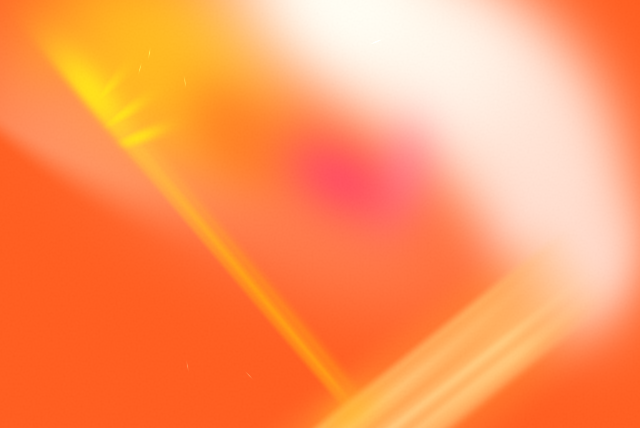
Write a WebGL 1 fragment shader that draws this background.

```glsl
precision highp float;

uniform vec2 u_resolution;

const vec3 EMBER = vec3(1.0, 0.37, 0.13);
const vec3 CORAL = vec3(1.0, 0.49, 0.31);
const vec3 PEACH = vec3(1.0, 0.57, 0.39);
const vec3 AMBER = vec3(1.0, 0.73, 0.13);
const vec3 YELLOW = vec3(1.0, 0.90, 0.10);
const vec3 ROSE = vec3(1.0, 0.30, 0.40);
const vec3 ORCHID = vec3(1.0, 0.50, 0.62);
const vec3 IVORY = vec3(1.0, 0.99, 0.95);
const vec3 BLUSH = vec3(1.0, 0.86, 0.80);
const vec3 HONEY = vec3(1.0, 0.76, 0.45);

vec2 hash2(vec2 cell) {
  vec2 h = vec2(dot(cell, vec2(127.1, 311.7)), dot(cell, vec2(269.5, 183.3)));
  return fract(sin(h) * 43758.55);
}

float cornerSlope(vec2 cell, vec2 offset) {
  return dot(hash2(cell) * 2.0 - 1.0, offset);
}

float gradientNoise(vec2 p) {
  vec2 i = floor(p), f = fract(p);
  vec2 w = f * f * f * (f * (f * 6.0 - 15.0) + 10.0);
  vec2 e = vec2(1.0, 0.0);
  float low = mix(cornerSlope(i, f), cornerSlope(i + e.xy, f - e.xy), w.x);
  float high = mix(cornerSlope(i + e.yx, f - e.yx), cornerSlope(i + e.xx, f - e.xx), w.x);
  return mix(low, high, w.y);
}

// Coordinates along and across a direction
vec2 toAxis(vec2 p, vec2 origin, float angle) {
  vec2 d = p - origin, axis = vec2(cos(angle), sin(angle));
  return vec2(dot(d, axis), dot(d, vec2(-axis.y, axis.x)));
}

// Rotated elliptical glow; a larger hardness flattens its core
float glow(vec2 p, vec2 center, vec2 radii, float angle, float hardness) {
  vec2 q = toAxis(p, center, angle) / radii;
  return exp(-pow(dot(q, q) + 1e-5, hardness));
}

float band(float x, float start, float end, float softStart, float softEnd) {
  return smoothstep(start - softStart, start + softStart, x)
       * (1.0 - smoothstep(end - softEnd, end + softEnd, x));
}

// Peach haze on the left with a curved lower rim
float leftHaze(vec2 p) {
  float rim = 0.68 - 0.85 * p.x + 0.5 * p.x * p.x;
  float veil = smoothstep(-0.02, 0.05 + 0.25 * p.x, p.y - rim);
  return veil * glow(p, vec2(0.20, 0.62), vec2(0.38, 0.25), -0.6, 1.3);
}

// Pale arc made of overlapping glows
float paleArc(vec2 p) {
  float gap = 1.0 - glow(p, vec2(0.82, 0.99), vec2(0.37, 0.24), -0.6, 1.5);
  gap *= 1.0 - glow(p, vec2(1.12, 0.80), vec2(0.36, 0.24), -0.75, 1.5);
  gap *= 1.0 - glow(p, vec2(1.29, 0.56), vec2(0.32, 0.19), -1.2, 1.5);
  gap *= 1.0 - 0.9 * glow(p, vec2(1.34, 0.36), vec2(0.18, 0.13), 0.9, 1.4);
  return 1.0 - gap;
}

// Yellow rays fanning out from the top of the beam
float flares(vec2 p, vec2 origin, float angle) {
  vec2 axis = vec2(cos(angle), sin(angle));
  float sum = 0.0;
  for (int i = 0; i < 3; i++) {
    float k = float(i), tilt = 0.85 - 0.25 * k;
    vec2 root = origin + axis * (0.15 + 0.055 * k);
    vec2 center = root + 0.04 * vec2(cos(tilt), sin(tilt));
    sum += glow(p, center, vec2(0.062, 0.017), tilt, 1.0);
  }
  return min(sum, 1.0);
}

// Tiny scattered dust scratches
float dust(vec2 p) {
  float sum = 0.0;
  for (int i = 0; i < 6; i++) {
    vec2 h = hash2(vec2(float(i), 7.0));
    sum += glow(p, h * vec2(1.5, 1.0), vec2(0.008, 0.0012), h.x * 6.0, 1.0);
  }
  return sum;
}

void main() {
  vec2 p = gl_FragCoord.xy / u_resolution * vec2(1.5, 1.0);
  vec2 beamTop = vec2(0.117, 0.863);
  float beamAngle = -0.869;
  vec2 beam = toAxis(p, beamTop, beamAngle);
  vec2 shaft = toAxis(p, vec2(0.742, 0.0), 0.672);
  vec3 color = EMBER;

  // Warm hazes
  color = mix(color, CORAL, 0.9 * glow(p, vec2(0.72, 0.48), vec2(0.48, 0.19), -0.35, 1.2));
  color = mix(color, PEACH, leftHaze(p));
  float amber = glow(p, vec2(0.38, 0.87), vec2(0.31, 0.24), -0.5, 1.4);
  float outside = smoothstep(0.02, -0.03, beam.y) * smoothstep(-0.05, 0.12, beam.x);
  color = mix(color, AMBER, amber * (1.0 - 0.65 * outside));
  color = mix(color, vec3(1.0, 0.48, 0.13), 0.7 * glow(p, vec2(0.56, 0.69), vec2(0.15, 0.10), -0.8, 1.2));

  // Pale arc over a pink core
  float whiteness = glow(p, vec2(0.82, 0.99), vec2(0.48, 0.30), -0.5, 1.2);
  color = mix(color, mix(BLUSH, IVORY, whiteness), paleArc(p));
  color = mix(color, ORCHID, 0.55 * glow(p, vec2(0.94, 0.59), vec2(0.08, 0.12), -0.3, 1.0));
  color = mix(color, ROSE, 0.85 * glow(p, vec2(0.80, 0.58), vec2(0.14, 0.085), -0.5, 1.0));

  // Diagonal yellow beam
  float ridge = 0.85 + 0.5 * gradientNoise(vec2(beam.x * 1.5, beam.y * 70.0));
  float beamMask = band(beam.y, 0.0, 0.045, 0.010, 0.028) * band(beam.x, 0.15, 1.07, 0.15, 0.06);
  vec3 beamColor = mix(vec3(1.0, 0.72, 0.27), vec3(1.0, 0.62, 0.09), smoothstep(0.3, 0.75, beam.x));
  color = mix(color, beamColor, beamMask * clamp(ridge, 0.0, 1.0));
  float hot = glow(p, vec2(0.215, 0.785), vec2(0.13, 0.05), beamAngle, 1.0);
  hot = max(hot, flares(p, beamTop, beamAngle)) * smoothstep(-0.02, 0.012, beam.y);
  color = mix(color, YELLOW, 0.9 * hot);

  // Streaked shaft at the lower right
  float across = -shaft.y;
  float fade = 1.0 - smoothstep(0.45, 0.78, shaft.x);
  float halo = band(across, -0.04, 0.24, 0.06, 0.07) * fade;
  color = mix(color, vec3(1.0, 0.53, 0.20), 0.6 * halo);
  float streak = gradientNoise(vec2(shaft.x * 1.2 + 3.0, across * 32.0));
  float shaftMask = band(across, 0.0, 0.19, 0.014, 0.025) * fade;
  color = mix(color, HONEY + vec3(0.0, 0.10, 0.14) * streak, shaftMask * (0.86 + 0.3 * streak));
  color = mix(color, AMBER, 0.55 * glow(p, vec2(0.82, 0.03), vec2(0.09, 0.05), 0.67, 1.0));

  // Faint mottling and dust
  color += 0.012 * gradientNoise(p * 170.0) + 0.18 * dust(p);
  gl_FragColor = vec4(clamp(color, 0.0, 1.0), 1.0);
}
```
